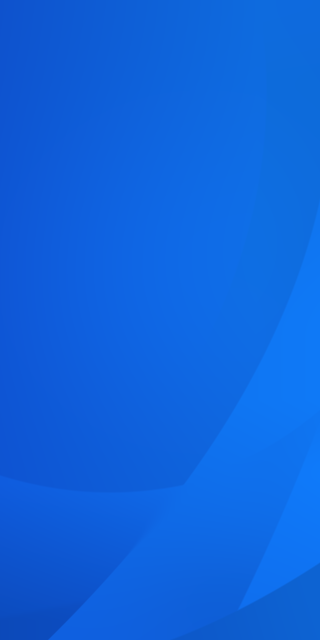
A Shadertoy shader for this background:

```glsl
// Smooth step across an edge, positive side filled
float side(float d, float soft) {
    return smoothstep(-soft, soft, d);
}

// Parabola through start with slope and bend
float curve(float t, float start, float slope, float bend) {
    return start + t * (slope + t * bend);
}

// Blend of four corner colours
vec3 corners(vec2 t, vec3 lowLeft, vec3 lowRight, vec3 topLeft, vec3 topRight) {
    t = clamp(t, 0.0, 1.0);
    return mix(mix(lowLeft, lowRight, t.x), mix(topLeft, topRight, t.x), t.y);
}

// Soft elliptical falloff
float glow(vec2 p, vec2 center, vec2 radius) {
    vec2 d = (p - center) / radius;
    return exp(-dot(d, d));
}

// Large upper panel with a faint inner arc
vec3 upperPanel(vec2 p, float soft) {
    vec3 color = corners(vec2(p.x / 0.8, (p.y - 0.45) / 1.55),
        vec3(0.054, 0.322, 0.815), vec3(0.055, 0.392, 0.85),
        vec3(0.054, 0.32, 0.80), vec3(0.055, 0.415, 0.865));
    color += vec3(0.006, 0.036, 0.062) * glow(p, vec2(0.52, 1.15), vec2(0.62, 0.56));
    float arc = curve(p.y - 1.71, 0.833, 0.0, -0.31);
    float fade = smoothstep(0.8, 1.25, p.y) * (1.0 - smoothstep(1.7, 2.0, p.y));
    vec3 strip = vec3(-0.004, 0.0, -0.02);
    return color + strip * side(p.x - arc, soft) * fade;
}

// Shaded sheet in the lower left
vec3 leftSheet(vec2 p, float soft) {
    vec3 color = corners(vec2(p.x / 0.55, (p.y - 0.06) / 0.43),
        vec3(0.047, 0.295, 0.745), vec3(0.05, 0.32, 0.80),
        vec3(0.058, 0.36, 0.87), vec3(0.06, 0.42, 0.915));
    float fold = curve(p.x, 0.068, 0.2, 0.0);
    return color - vec3(0.0, 0.008, 0.018) * side(fold - p.y, soft * 3.0);
}

// Bright band sweeping up the right side
vec3 brightBand(vec2 p, float soft) {
    vec3 color = corners(vec2((p.x - 0.15) / 0.85, p.y / 0.75),
        vec3(0.06, 0.375, 0.88), vec3(0.06, 0.40, 0.88),
        vec3(0.06, 0.43, 0.92), vec3(0.06, 0.475, 0.965));
    color -= vec3(0.0, 0.02, 0.03) * smoothstep(0.95, 1.45, p.y);

    // Crease shading fades with distance below its edge
    float crease = curve(1.0 - p.x, 0.719, -0.843, 0.83) - p.y;
    float shade = side(crease, soft) * exp(-max(crease, 0.0) * 7.0);
    color -= vec3(0.0, 0.012, 0.016) * shade * smoothstep(0.7, 0.9, p.x);

    // Shadow left of the lit facet beside the right border
    float facet = side(p.x - curve(p.y - 0.107, 0.75, 0.487, -0.094), soft);
    float shadow = glow(p, vec2(0.74, 0.10), vec2(0.32, 0.22));
    color -= vec3(0.004, 0.028, 0.045) * shadow * (1.0 - facet);
    vec3 lit = vec3(0.0, 0.030, 0.045) * (1.0 - smoothstep(0.5, 0.72, p.y));
    return color + lit * facet;
}

// Dark corner in the lower right
vec3 cornerSheet(vec2 p) {
    return mix(vec3(0.05, 0.345, 0.79), vec3(0.05, 0.39, 0.825),
        smoothstep(0.5, 1.1, p.x + 0.3 * p.y));
}

void mainImage(out vec4 fragColor, in vec2 fragCoord) {
    vec2 p = fragCoord / iResolution.xy * vec2(1.0, 2.0);
    float soft = 0.004;

    // Borders between the layers
    float sweep = p.x - curve(p.y, 0.15, 1.014, -0.288);
    float hem = p.y - curve(p.x - 0.345, 0.461, 0.0, 0.45);
    float corner = curve(p.x - 0.534, 0.0, 0.382, 0.293) - p.y;

    // The sweep blurs where the sheet meets the band
    float blur = soft + 0.04 * smoothstep(0.25, 0.42, p.y);
    vec3 band = brightBand(p, soft);
    vec3 lower = mix(leftSheet(p, soft), band, side(sweep, blur));
    vec3 upper = mix(upperPanel(p, soft), band, side(sweep, soft));

    // Layers from back to front
    vec3 color = mix(lower, upper, side(hem, soft));
    color = mix(color, cornerSheet(p), side(corner, soft) * step(0.5, p.x));
    fragColor = vec4(clamp(color, 0.0, 1.0), 1.0);
}
```
